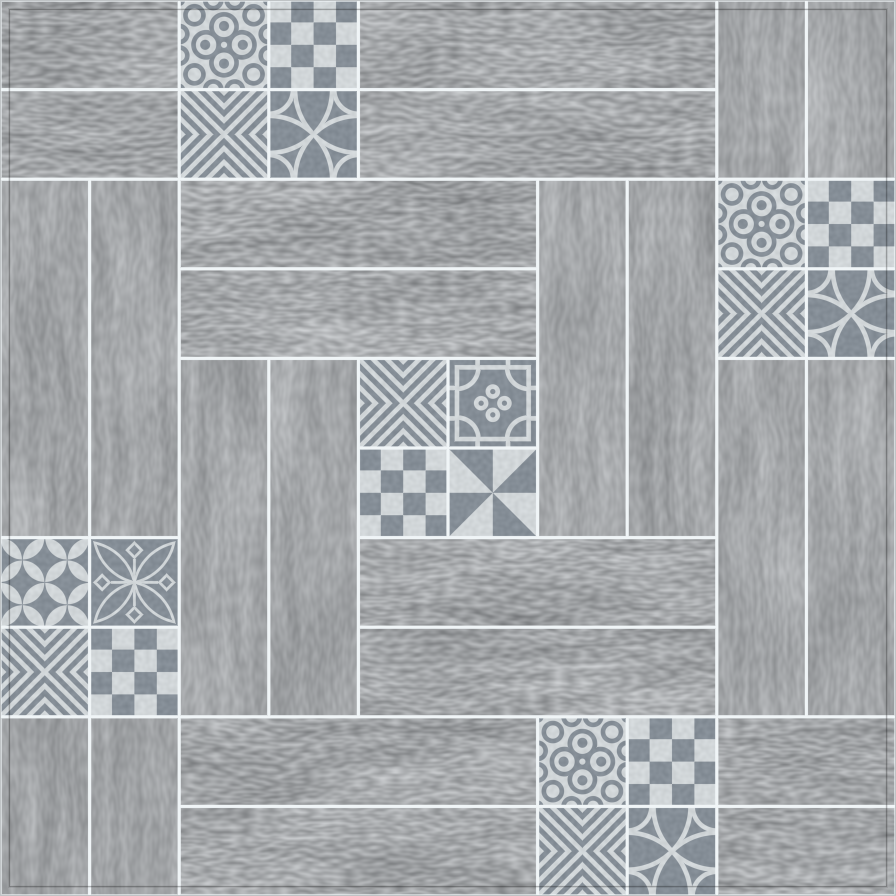
Write a Shadertoy shader that draws this pattern.

```glsl
// Grey wood planks woven around patterned four-tile insets, with pale joints.
#define TILES 10.0
#define JOINT_HALF 0.018
#define STROKE 0.026
#define CHEVRON_STEP 0.155
#define WOOD_TONE 0.645
#define GRAIN_FLAT 0.17
#define GRAIN_UPRIGHT 0.075
#define JOINT_COLOR vec3(0.94, 0.96, 0.97)
#define PALE_GLAZE vec3(0.82, 0.84, 0.85)
#define BLUE_GLAZE vec3(0.52, 0.555, 0.59)
#define BORDER_INSET 0.0105
#define BORDER_HALF 0.0008

const int INSET = 0, FLAT = 1, UPRIGHT = 2;

vec2 gradient(vec2 cell) {
    float a = 6.2832 * fract(sin(dot(cell, vec2(127.1, 311.7))) * 43758.5);
    return vec2(cos(a), sin(a));
}

float noise(vec2 p) {
    vec2 i = floor(p), f = p - i, u = f * f * f * (f * (f * 6.0 - 15.0) + 10.0);
    vec2 x = vec2(1, 0), y = vec2(0, 1);
    return mix(mix(dot(gradient(i), f), dot(gradient(i + x), f - x), u.x),
               mix(dot(gradient(i + y), f - y), dot(gradient(i + 1.0), f - 1.0), u.x), u.y);
}

// Layout: insets on a skewed lattice, planks turned four ways round the centre.
vec2 blockOf(vec2 cell) { return floor(cell / 2.0) - 2.0; }

int kindOf(vec2 cell) {
    vec2 b = blockOf(cell);
    if (mod(b.x - 2.0 * b.y + 20.0, 5.0) < 0.5) return INSET;
    float side = b.x * sign(b.y), reach = abs(b.y);
    return side >= -reach && side < reach ? FLAT : UPRIGHT;
}

// Motifs: signed distances, negative where the glaze is pale.
float ring(vec2 p, vec2 c, float r) { return abs(length(p - c) - r); }

float scrolls(vec2 q) {
    float d = min(ring(q, vec2(0.2, 0), 0.14), ring(q, vec2(0.33), 0.1));
    d = min(d, min(ring(q, vec2(0), 0.06), ring(q, vec2(0.5, 0.12), 0.09)));
    d = min(d, length(q - vec2(0.21, 0)) - 0.03);
    return STROKE - min(d, length(q - 0.5) - 0.04);
}

float checker(vec2 p) {
    vec2 g = p * 4.0, e = 0.5 - abs(fract(g) - 0.5);
    float odd = mod(floor(g.x) + floor(g.y), 2.0);
    return min(e.x, e.y) * 0.25 * (2.0 * odd - 1.0);
}

float chevrons(vec2 q) {
    float t = (q.x - q.y) / CHEVRON_STEP;
    return abs(fract(t + 0.5) - 0.5) * CHEVRON_STEP * 0.707 - STROKE;
}

float arcStar(vec2 a) {
    float d = min(ring(a, vec2(-0.5, 0.5), 0.707), ring(a, vec2(0.5, -0.5), 0.707));
    return min(d, ring(a, vec2(0.5), 0.27)) - STROKE;
}

float framedFlower(vec2 q) {
    float d = min(abs(q.x - 0.4), max(abs(q.y - 0.17), 0.4 - q.x));
    d = min(d, max(ring(q, vec2(0.4), 0.24), q.x - 0.4));
    return min(d, ring(q, vec2(0.13, 0), 0.055)) - STROKE;
}

float pinwheel(vec2 p) {
    vec2 a = abs(p);
    float d = min(min(a.x, a.y), abs(a.x - a.y) * 0.707);
    return d * sign(p.x * p.y * (a.x - a.y));
}

float petals(vec2 p) {
    vec2 a = abs(fract(p * 2.0) - 0.5) * 0.5;
    return max(length(a - vec2(0.25, 0)), length(a - vec2(0, 0.25))) - 0.245;
}

float lineFlower(vec2 q) {
    vec2 c = vec2(0.56, -0.12);
    float leaf = abs(max(length(q - c), length(q - c.yx)) - length(c));
    float gem = abs(abs(q.x - 0.36) + q.y - 0.08) * 0.707;
    float spoke = max(q.y, q.x - 0.25);
    return min(leaf, min(gem, spoke)) - STROKE * 0.6;
}

float motif(int id, vec2 p) {
    vec2 a = abs(p), q = vec2(max(a.x, a.y), min(a.x, a.y));
    if (id == 0) return scrolls(q);
    if (id == 1) return checker(p);
    if (id == 2) return chevrons(q);
    if (id == 3) return arcStar(a);
    if (id == 4) return framedFlower(q);
    if (id == 5) return pinwheel(p);
    return id == 6 ? petals(p) : lineFlower(q);
}

vec3 inset(vec2 cell, vec2 p, float blur) {
    vec2 b = blockOf(cell), corner = mod(cell, 2.0);
    ivec4 set = ivec4(2, 3, 0, 1);
    if (b == vec2(0)) set = ivec4(1, 5, 2, 4);
    else if (b == vec2(-2, -1)) set = ivec4(2, 1, 6, 7);
    else p.x = -p.x;
    float d = motif(set[int(corner.x + 2.0 * corner.y)], p);
    vec3 glaze = mix(PALE_GLAZE, BLUE_GLAZE, smoothstep(-blur, blur, d));
    return glaze + 0.05 * noise((cell + p) * 17.0);
}

// Wood: broad tone, long streaks and short pores; x runs along the plank.
vec3 wood(vec2 p, float grain) {
    float row = floor(p.y) * 17.3 + grain * 90.0;
    p.y += 0.08 * noise(p * vec2(0.9, 1.5) + row);
    float tone = WOOD_TONE + 0.08 * noise(p * vec2(0.4, 1.2) + row);
    tone += 0.09 * noise(p * vec2(0.9, 8.0) + row);
    tone += grain * noise(p * vec2(7.0, 22.0) + row);
    return tone + vec3(-0.009, 0.001, 0.011);
}

void mainImage(out vec4 fragColor, in vec2 fragCoord) {
    vec2 uv = fragCoord / iResolution.xy, s = uv * TILES;
    vec2 cell = floor(s), p = s - cell - 0.5;
    float blur = 0.7 * TILES / iResolution.y;
    int kind = kindOf(cell);

    vec3 color;
    if (kind == INSET) color = inset(cell, p, blur);
    else if (kind == FLAT) color = wood(s, GRAIN_FLAT);
    else color = wood(s.yx, GRAIN_UPRIGHT);

    // Joints, left out where a plank runs on into the next cell
    vec2 gap = 0.5 - abs(p), side = sign(p);
    if (kind == FLAT && kindOf(cell + vec2(side.x, 0)) == FLAT) gap.x = 1.0;
    if (kind == UPRIGHT && kindOf(cell + vec2(0, side.y)) == UPRIGHT) gap.y = 1.0;
    float joint = min(gap.x, gap.y) - JOINT_HALF;
    color = mix(JOINT_COLOR, color, smoothstep(-blur, blur, joint));

    // Thin dark border line and darkened rim
    vec2 m = min(uv, 1.0 - uv);
    float rim = min(m.x, m.y), soft = blur / TILES;
    float border = min(abs(rim - BORDER_INSET), rim) - BORDER_HALF;
    color *= mix(0.72, 1.0, smoothstep(-soft, soft, border));
    fragColor = vec4(color, 1.0);
}
```
